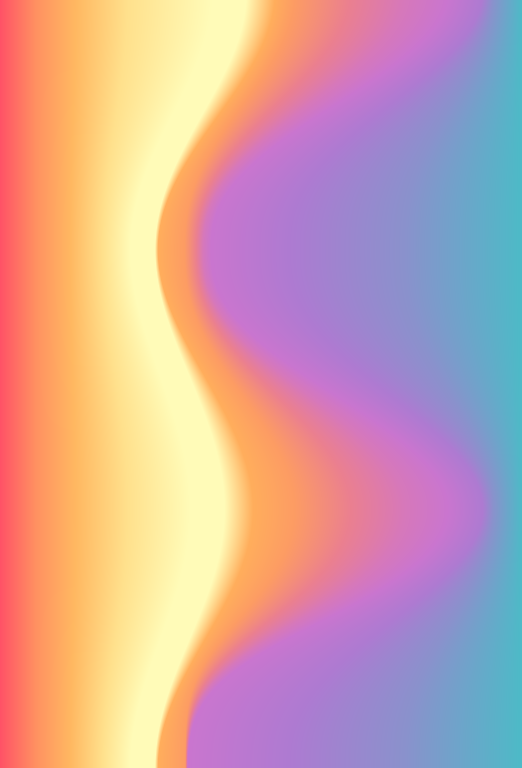
Reproduce this background procedurally as a WebGL 2 fragment shader.

```glsl
#version 300 es
precision highp float;
// Vertical silk-like bands: a horizontal colour ramp whose stops sway with height.
// Each stop travels between a trough and a crest position along a cosine wave,
// so the bands bunch into crisp folds at troughs and relax into soft glows at crests.

#define WAVE_PERIOD 0.6745   // height of one full sway
#define INNER_CURVE 1.25     // sharpens the troughs of the right-hand bands
#define CREASE_X 0.355       // where the lower fold gathers
#define CREASE_HEIGHT 0.3    // how far up the lower fold reaches
#define CREASE_STRENGTH 0.9
#define TOP_LIFT 0.042       // extra swing of the pale band near the top

uniform vec2 u_resolution;
out vec4 fragColor;

const float TAU = 6.2831853;
const int STOPS = 14;
const int PALE_FIRST = 4, PALE_LAST = 6;    // pale ribbon and its edge
const int FOLD_FIRST = 7, FOLD_LAST = 10;   // amber to orchid fold

const vec3 COLORS[STOPS] = vec3[STOPS](
  vec3(1.00, 0.32, 0.40),  // red
  vec3(1.00, 0.57, 0.38),  // coral
  vec3(1.00, 0.72, 0.38),  // orange
  vec3(1.00, 0.88, 0.55),  // yellow
  vec3(1.00, 0.985, 0.72), // pale ribbon, start
  vec3(1.00, 0.985, 0.72), // pale ribbon, end
  vec3(1.00, 0.68, 0.36),  // apricot
  vec3(0.99, 0.61, 0.39),  // amber
  vec3(0.92, 0.50, 0.56),  // salmon
  vec3(0.84, 0.47, 0.73),  // pink
  vec3(0.79, 0.46, 0.81),  // orchid
  vec3(0.68, 0.48, 0.82),  // purple
  vec3(0.54, 0.57, 0.80),  // blue
  vec3(0.30, 0.73, 0.78)); // teal

// Horizontal place of each stop: x at a trough, y at a crest
const vec2 PLACES[STOPS] = vec2[STOPS](
  vec2(0.0), vec2(0.07), vec2(0.135, 0.145), vec2(0.197, 0.245),
  vec2(0.25, 0.365), vec2(0.297, 0.43), vec2(0.303, 0.485),
  vec2(0.354, 0.565), vec2(0.376, 0.67), vec2(0.389, 0.775),
  vec2(0.404, 0.858), vec2(0.556, 0.925), vec2(0.775, 0.945), vec2(1.0));

float stopPosition(int i, float y) {
  float wave = 0.5 - 0.5 * cos(TAU * y / WAVE_PERIOD);
  float sway = i >= FOLD_FIRST ? pow(max(wave, 0.0), INNER_CURVE) : wave;
  float x = mix(PLACES[i].x, PLACES[i].y, sway);
  if (i >= PALE_FIRST && i <= PALE_LAST)
    x += TOP_LIFT * wave * smoothstep(0.4, 1.0, y);
  if (i >= FOLD_FIRST && i <= FOLD_LAST) {
    float crease = 1.0 - smoothstep(0.0, CREASE_HEIGHT, y);
    x = mix(x, CREASE_X, CREASE_STRENGTH * crease * (1.0 - wave));
  }
  return x;
}

void main() {
  vec2 uv = gl_FragCoord.xy / u_resolution;
  vec3 color = COLORS[0];
  float previous = stopPosition(0, uv.y);

  // Walk the ramp, blending each stop over the one before it
  for (int i = 1; i < STOPS; i++) {
    float next = stopPosition(i, uv.y);
    float span = max(next - previous, 0.001);
    color = mix(color, COLORS[i], clamp((uv.x - previous) / span, 0.0, 1.0));
    previous = next;
  }
  fragColor = vec4(color, 1.0);
}
```
